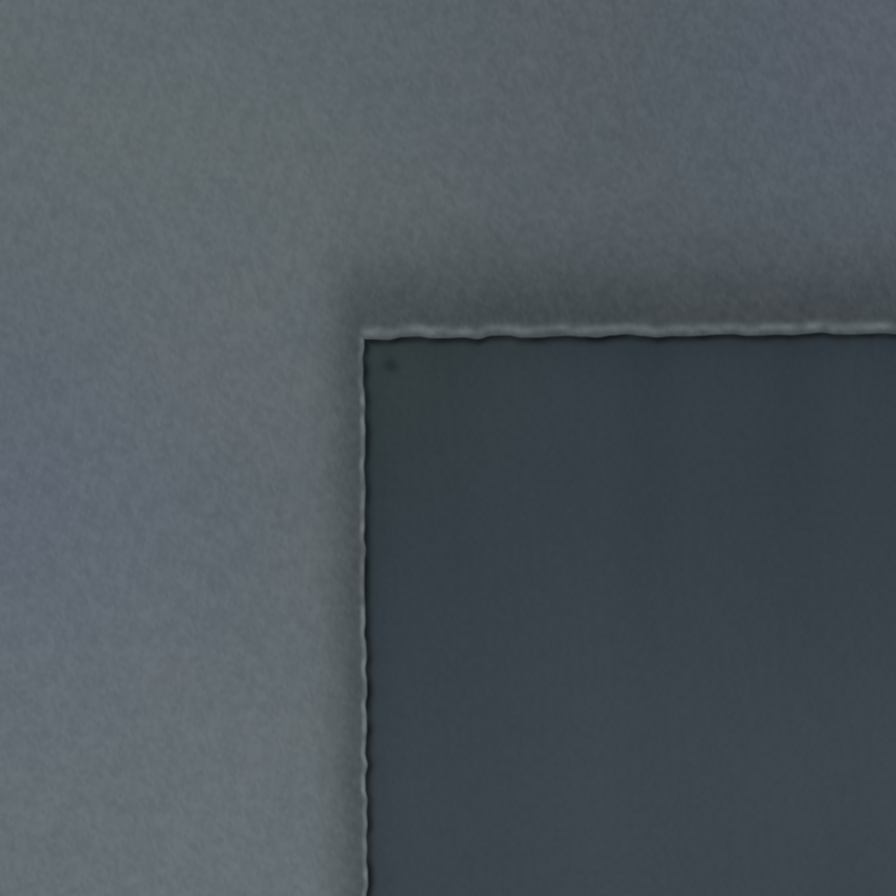
This texture is drawn by a three.js fragment shader. Its source:

```glsl
varying vec2 vUv;

float hash(vec2 p) {
  return fract(sin(dot(p, vec2(127.1, 311.7))) * 43758.5453);
}

float noise(vec2 p) {
  vec2 i = floor(p), f = fract(p);
  f = f * f * (3.0 - 2.0 * f);
  return mix(mix(hash(i), hash(i + vec2(1.0, 0.0)), f.x),
             mix(hash(i + vec2(0.0, 1.0)), hash(i + 1.0), f.x), f.y);
}

float fbm(vec2 p) {
  float sum = 0.0, weight = 0.5;
  for (int i = 0; i < 4; i++) {
    sum += weight * noise(p);
    p = p * 2.03 + 7.3;
    weight *= 0.5;
  }
  return sum;
}

float bump(float x, float center, float width) {
  float t = (x - center) / width;
  return exp(-t * t);
}

// Plaster surround, darkened towards the recess
vec3 wallColor(vec2 p, vec2 inset) {
  vec3 color = mix(vec3(0.375, 0.410, 0.425), vec3(0.340, 0.372, 0.390),
                   smoothstep(0.15, 0.75, p.x));
  color += 0.025 * (1.0 - smoothstep(0.0, 0.5, p.y));
  color += vec3(0.0, -0.004, 0.022) * bump(length(p - vec2(0.03, 0.42)), 0.0, 0.22);
  color += vec3(0.0, -0.004, 0.018) * bump(length(p - vec2(0.95, 0.93)), 0.0, 0.2);
  color += (fbm(p * 5.0) - 0.47) * vec3(0.03, 0.022, 0.015);

  float reach = length(max(-inset / vec2(0.045, 0.11), 0.0));
  color *= 1.0 - 0.24 * exp(-reach * reach * 1.6);

  vec2 slanted = vec2(p.x + 0.35 * p.y, p.y - 0.35 * p.x);
  float grain = noise(slanted * vec2(260.0, 170.0)) - 0.5;
  grain += 0.7 * (noise(slanted * vec2(120.0, 85.0)) - 0.5);
  return color + 0.028 * grain;
}

// Recessed panel, with faint vertical bands and a dark border
vec3 panelColor(vec2 p, vec2 inset) {
  vec3 color = mix(vec3(0.238, 0.276, 0.302), vec3(0.208, 0.246, 0.272),
                   smoothstep(0.05, 0.5, p.y));
  color += vec3(0.004, 0.006, -0.012) * bump(length(inset), 0.0, 0.17);
  color += 0.012 * (noise(vec2(p.x * 18.0, p.y * 1.5)) - 0.5);
  color += 0.012 * (fbm(p * 6.0) - 0.47);
  color += 0.012 * (noise(p * vec2(280.0, 190.0)) - 0.5);

  float depth = min(inset.x, inset.y);
  color *= 1.0 - 0.13 * exp(-max(depth, 0.0) / 0.025);
  float chips = 0.25 + 0.35 * noise(p * 65.0);
  color *= 1.0 - chips * bump(depth, 0.001, 0.005);
  color *= 1.0 - 0.25 * bump(length(p - vec2(0.436, 0.592)), 0.0, 0.008);
  return color;
}

void main() {
  vec2 p = vUv;

  // Slightly tilted, ragged edges; positive inset lies inside the panel
  float left = 0.406 + 0.007 * (0.622 - p.y)
             + 0.003 * (noise(vec2(p.y * 75.0, 3.0)) - 0.5);
  float top = 0.622 + 0.010 * (p.x - 0.406)
            + 0.004 * (noise(vec2(p.x * 60.0, 9.0)) - 0.5);
  vec2 inset = vec2(p.x - left, top - p.y);

  vec3 color = wallColor(p, inset);

  // Worn bright rims
  float topRim = bump(inset.y, -0.008, 0.006) * smoothstep(-0.008, 0.002, inset.x);
  float leftRim = bump(inset.x, -0.003, 0.0028) * smoothstep(-0.006, 0.002, inset.y);
  color += vec3(0.95, 1.0, 0.98) * topRim * (0.04 + 0.11 * noise(p * vec2(75.0, 110.0)));
  color += vec3(0.95, 1.0, 1.0) * leftRim * (0.03 + 0.13 * noise(p * vec2(40.0, 85.0)));

  float inside = smoothstep(-0.0015, 0.0015, min(inset.x, inset.y));
  gl_FragColor = vec4(mix(color, panelColor(p, inset), inside), 1.0);
}
```
